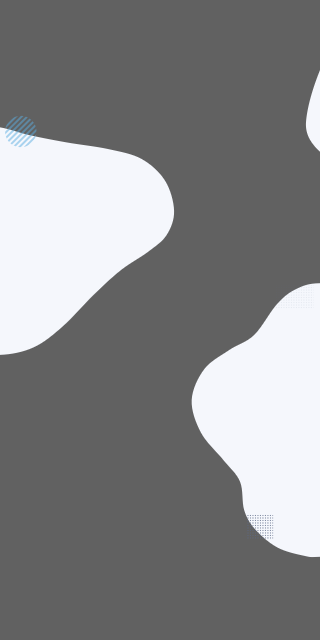
Give the GLSL for this background, as a Shadertoy shader.

```glsl
const vec3 GRAY = vec3(0.38);
const vec3 PAPER = vec3(0.96, 0.97, 0.99);
const vec3 SKY = vec3(0.36, 0.68, 0.88);
const vec3 SLATE = vec3(0.36, 0.41, 0.52);
const int KNOTS = 17;
const int STEPS = 8;
const vec2 DISC_CENTER = vec2(0.065, 1.589);
const float DISC_RADIUS = 0.049;
const float STRIPE_PERIOD = 0.0125;
const float STRIPE_ALPHA = 0.5;
const float DOT_PITCH = 0.0078;
const float DOT_RADIUS = 0.0017;

// Outline knots; the canvas is 1 wide and 2 high
const vec2 LEFT_BLOB[KNOTS] = vec2[KNOTS](
    vec2(-0.104, 1.61), vec2(0.0, 1.602), vec2(0.091, 1.578),
    vec2(0.208, 1.555), vec2(0.339, 1.534), vec2(0.443, 1.503),
    vec2(0.516, 1.435), vec2(0.544, 1.341), vec2(0.521, 1.266),
    vec2(0.464, 1.214), vec2(0.378, 1.156), vec2(0.292, 1.078),
    vec2(0.195, 0.979), vec2(0.104, 0.914), vec2(0.0, 0.891),
    vec2(-0.104, 0.906), vec2(-0.3, 1.25));
const vec2 RIGHT_BLOB[KNOTS] = vec2[KNOTS](
    vec2(1.0, 1.115), vec2(0.924, 1.096), vec2(0.865, 1.049),
    vec2(0.794, 0.953), vec2(0.716, 0.906), vec2(0.638, 0.846),
    vec2(0.599, 0.75), vec2(0.628, 0.648), vec2(0.698, 0.5625),
    vec2(0.75, 0.495), vec2(0.763, 0.406), vec2(0.797, 0.346),
    vec2(0.867, 0.289), vec2(0.951, 0.263), vec2(1.0, 0.26),
    vec2(1.15, 0.27), vec2(1.15, 1.1));

float coverage(float dist, float pixel) {
    return clamp(0.5 - dist / pixel, 0.0, 1.0);
}

vec2 catmullRom(vec2 a, vec2 b, vec2 c, vec2 d, float t) {
    return b + 0.5 * t * (c - a + t * (2.0 * a - 5.0 * b + 4.0 * c - d
         + t * (3.0 * (b - c) + d - a)));
}

// Signed distance to a closed spline, negative inside
float blobDistance(vec2 p, vec2 knots[KNOTS]) {
    float nearest = 1e3;
    float side = 1.0;
    vec2 start = knots[0];
    for (int i = 0; i < KNOTS; i++) {
        vec2 a = knots[(i + KNOTS - 1) % KNOTS];
        vec2 b = knots[i];
        vec2 c = knots[(i + 1) % KNOTS];
        vec2 d = knots[(i + 2) % KNOTS];
        for (int j = 1; j <= STEPS; j++) {
            vec2 end = catmullRom(a, b, c, d, float(j) / float(STEPS));
            vec2 edge = end - start;
            vec2 toP = p - start;
            vec2 gap = toP - edge * clamp(dot(toP, edge) / dot(edge, edge), 0.0, 1.0);
            nearest = min(nearest, dot(gap, gap));
            if ((start.y > p.y) != (end.y > p.y)
                && toP.x < edge.x * toP.y / edge.y) side = -side;
            start = end;
        }
    }
    return side * sqrt(nearest);
}

// Corner bulge whose edge is a lopsided power curve
float cornerDistance(vec2 p) {
    const float depth = 0.044;
    float rise = p.y - 1.612;
    float reach = rise > 0.0 ? 0.169 : 0.086;
    float power = rise > 0.0 ? 1.55 : 2.17;
    float t = abs(rise) / reach;
    float slope = depth * power / reach * pow(t, power - 1.0);
    return (0.956 + depth * pow(t, power) - p.x) / sqrt(1.0 + slope * slope);
}

float stripedDisc(vec2 p, float pixel) {
    vec2 q = p - DISC_CENTER;
    float across = (q.x - q.y) * 0.7071;
    float stripe = abs(fract(across / STRIPE_PERIOD) - 0.5) * STRIPE_PERIOD;
    return coverage(length(q) - DISC_RADIUS, pixel)
         * coverage(stripe - 0.25 * STRIPE_PERIOD, pixel);
}

float dotPatch(vec2 p, vec2 low, vec2 high, float pixel) {
    vec2 outside = abs(p - 0.5 * (low + high)) - 0.5 * (high - low);
    vec2 cell = (fract((p - low) / DOT_PITCH) - 0.5) * DOT_PITCH;
    return coverage(max(outside.x, outside.y), pixel)
         * coverage(length(cell) - DOT_RADIUS, pixel);
}

void mainImage(out vec4 fragColor, in vec2 fragCoord) {
    float pixel = 2.0 / iResolution.y;
    vec2 p = fragCoord * pixel;

    // Pale blobs on gray
    float blobs = min(blobDistance(p, LEFT_BLOB), blobDistance(p, RIGHT_BLOB));
    blobs = min(blobs, cornerDistance(p));
    vec3 color = mix(GRAY, PAPER, coverage(blobs, pixel));

    // Striped disc and dotted patches
    color = mix(color, SKY, STRIPE_ALPHA * stripedDisc(p, pixel));
    color = mix(color, SLATE, 0.75 * dotPatch(p, vec2(0.771, 0.315), vec2(0.854, 0.393), pixel));
    color = mix(color, SLATE, 0.1 * dotPatch(p, vec2(0.86, 1.035), vec2(0.98, 1.11), pixel));
    fragColor = vec4(color, 1.0);
}
```
